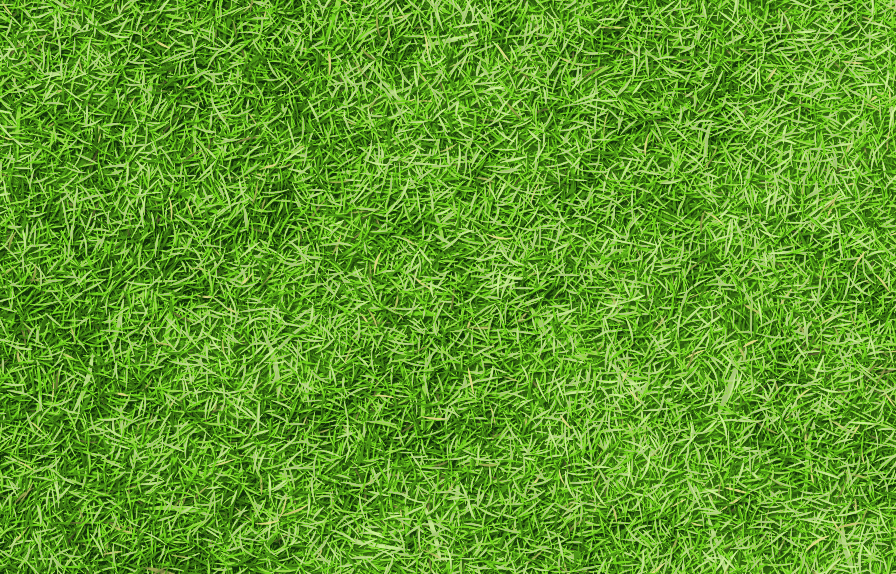
Give the GLSL for this texture, as a Shadertoy shader.

```glsl
// Lengths are in canvas heights; tone 0..1 runs from deep shade to sunlit tip.
const int   LAYERS = 20;
const int   LEAF_LAYER = 15;
const float BLADE_CELL = 0.028;
const float BLADE_HALF_WIDTH = 0.0019;
const float LEAF_CELL = 0.075;
const float LEAF_HALF_WIDTH = 0.0042;
const float LEAF_DENSITY = 0.22;
const float DRY_SHARE = 0.025;
const float BEND = 0.34;
const float TONE_SPREAD = 1.25;
const float DEPTH_CONTRAST = 0.8;
const float SHADOW_DEPTH = 0.28;
const vec2  SHADOW_OFFSET = vec2(0.0016, -0.0028);
const float CLUMP_SIZE = 0.085;
const float CLUMP_CONTRAST = 0.40;
const float PATCH_CONTRAST = 0.13;
const float SIDE_CONTRAST = 0.18;

const vec3 DEEP_SHADE = vec3(0.07, 0.20, 0.035);
const vec3 DARK_GREEN = vec3(0.20, 0.40, 0.06);
const vec3 MID_GREEN  = vec3(0.30, 0.58, 0.09);
const vec3 VIVID_GREEN = vec3(0.45, 0.82, 0.11);
const vec3 PALE_GREEN = vec3(0.62, 0.84, 0.31);
const vec3 GLINT      = vec3(0.64, 0.76, 0.46);
const vec3 STRAW      = vec3(0.76, 0.72, 0.42);

vec4 hash4(vec3 p) {
    vec4 q = fract(p.xyzx * vec4(0.1031, 0.1030, 0.0973, 0.1099));
    q += dot(q, q.wzxy + 33.33);
    return fract((q.xxyz + q.yzzw) * q.zywx);
}

// Slow layered sines, roughly -1..1
float drift(vec2 p) {
    return 0.5 * sin(5.1 * p.x + 2.3 * sin(3.7 * p.y + 1.0))
         + 0.3 * sin(9.7 * p.y - 4.3 * p.x + 2.0)
         + 0.2 * sin(17.0 * p.x + 13.0 * p.y);
}

// Distance to the nearest tuft centre
float cellular(vec2 p) {
    vec2 cell = floor(p);
    float nearest = 2.0;
    for (int y = -1; y <= 1; y++)
    for (int x = -1; x <= 1; x++) {
        vec2 id = cell + vec2(x, y);
        nearest = min(nearest, length(id + hash4(vec3(id, 71.0)).xy - p));
    }
    return nearest;
}

// Signed distance to a bent blade that tapers at both ends
float bladeDistance(vec2 p, float halfLength, float halfWidth, float bend) {
    float s = p.x / halfLength;
    float taper = 1.0 - 0.7 * s * s;
    float side = abs(p.y - bend * halfLength * (s * s - 0.3)) - halfWidth * taper;
    return max(side, abs(p.x) - halfLength);
}

// Lays one scattered layer over the surface: x is tone, y is dryness
void layBlades(vec2 uv, float size, float width, float density, float seed,
               float layerTone, float pixel, inout vec2 surface) {
    vec2 shift = size * hash4(vec3(seed, 5.0, 9.0)).xy;
    vec2 cell = floor((uv + shift) / size);
    for (int y = -1; y <= 1; y++)
    for (int x = -1; x <= 1; x++) {
        vec2 id = cell + vec2(x, y);
        vec4 place = hash4(vec3(id, seed));
        vec4 look = hash4(vec3(id, seed + 40.5));
        if (place.w > density) continue;

        vec2 centre = (id + place.xy) * size - shift;
        float angle = 0.75 + 0.7 * drift(centre) + 2.8 * (place.z - 0.5);
        vec2 along = vec2(cos(angle), sin(angle));
        mat2 toBlade = mat2(along.x, -along.y, along.y, along.x);
        vec2 p = toBlade * (uv - centre);
        vec2 q = toBlade * (uv - centre - SHADOW_OFFSET);

        float halfLength = size * mix(0.5, 0.92, look.x);
        float halfWidth = width * mix(0.7, 1.15, look.y);
        float bend = BEND * (look.z - 0.5);
        float d = bladeDistance(p, halfLength, halfWidth, bend);
        float dShade = bladeDistance(q, halfLength, halfWidth * 1.3, bend);

        float shade = 1.0 - smoothstep(-0.0015, 0.0025, dShade);
        float cover = clamp(0.5 - d / pixel, 0.0, 1.0);
        float tone = layerTone + TONE_SPREAD * (look.w - 0.5)
                   + 0.15 * p.x / halfLength;
        float dry = step(1.0 - DRY_SHARE, fract(look.z * 37.0 + look.x));

        surface.x = max(surface.x - SHADOW_DEPTH * shade, -0.5);
        surface = mix(surface, vec2(tone, dry), cover);
    }
}

// Lifts the shade so that only the deepest gaps stay dark
float toneCurve(float t) {
    return 0.285 + 0.44 * t + 0.37 * max(t - 0.1, 0.0);
}

vec3 grassColour(float t) {
    vec3 c = mix(DEEP_SHADE, DARK_GREEN, smoothstep(0.02, 0.17, t));
    c = mix(c, MID_GREEN, smoothstep(0.25, 0.41, t));
    c = mix(c, VIVID_GREEN, smoothstep(0.51, 0.67, t));
    c = mix(c, PALE_GREEN, smoothstep(0.73, 0.85, t));
    c = mix(c, GLINT, smoothstep(0.89, 1.0, t));
    return c * (1.0 + 0.5 * clamp(t - 1.0, 0.0, 0.5) + clamp(2.0 * t, -0.6, 0.0));
}

void mainImage(out vec4 fragColor, in vec2 fragCoord) {
    vec2 uv = fragCoord / iResolution.y;
    float pixel = 1.0 / iResolution.y;

    // Blades from the soil up, with a few broad leaves near the top
    vec2 surface = vec2(-0.1, 0.0);
    for (int i = 0; i < LAYERS; i++) {
        float depth = float(i) / float(LAYERS - 1);
        float layerTone = 0.65 + DEPTH_CONTRAST * (depth - 0.76);
        layBlades(uv, BLADE_CELL, BLADE_HALF_WIDTH, 1.0, float(i) + 1.0,
                  layerTone, pixel, surface);
        if (i == LEAF_LAYER)
            layBlades(uv, LEAF_CELL, LEAF_HALF_WIDTH, LEAF_DENSITY, 90.0,
                      0.8, pixel, surface);
    }

    // Tufts, broad patches and a sunnier right side
    vec2 warp = 0.25 * sin(uv.yx * 31.0 + vec2(0.0, 2.0));
    float tone = surface.x + CLUMP_CONTRAST * (0.45 - cellular(uv / CLUMP_SIZE + warp));
    tone += PATCH_CONTRAST * drift(uv * 1.7 + 3.0);
    tone += SIDE_CONTRAST * (fragCoord.x / iResolution.x - 0.5);
    tone = toneCurve(tone);

    vec3 straw = STRAW * clamp(0.4 + 0.7 * tone, 0.3, 1.2);
    vec3 colour = mix(grassColour(tone), straw, 0.8 * surface.y);
    fragColor = vec4(clamp(colour, 0.0, 1.0), 1.0);
}
```
